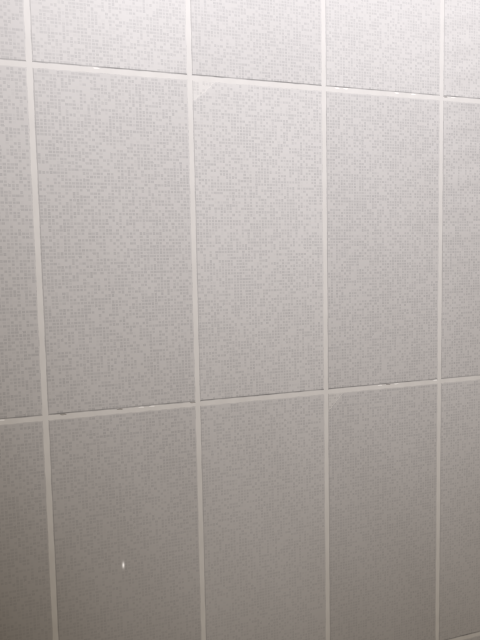
Write a WebGL 2 fragment shader that draws this texture.

```glsl
#version 300 es
precision highp float;
// Pale mosaic-print wall tiles with light grout, seen at a slant under a lamp above.
#define DOTS vec2(46.0, 104.0)
#define GROUT_HALF vec2(0.0170, 0.0078)
#define DOT_HALF 0.35
#define DOT_DEPTH 0.088
#define TILE_VARIATION 0.024
#define SHADOW_DEPTH 0.30
#define SMEAR_SIZE 0.075
#define LIT vec3(0.960, 0.937, 0.938)
#define DIM vec3(0.505, 0.475, 0.445)
#define GROUT_LIFT vec3(0.070, 0.067, 0.058)

uniform vec2 u_resolution;
out vec4 fragColor;

float hash(vec2 p) {
    vec3 q = fract(vec3(p.xyx) * vec3(0.1031, 0.1030, 0.0973));
    q += dot(q, q.yzx + 33.33);
    return fract((q.x + q.y) * q.z);
}

// Layered sines in the range -1 to 1
float waves(vec2 p) {
    return 0.5 * sin(p.x + 1.7 * sin(p.y * 0.8))
         + 0.3 * sin(p.y * 2.3 + p.x * 1.1)
         + 0.2 * sin(p.x * 4.7 - p.y * 3.9);
}

// Canvas position (y down) to tile coordinates; integers fall on the joints
vec2 wallCoords(vec2 s) {
    vec2 c = s - 0.5;
    float x = (s.x - 0.0686 * c.y) / (1.0 - 0.0865 * c.y);
    float y = (s.y - 0.0950 * c.x) / (1.0 - 0.2640 * c.x);
    return vec2((x + 2.61) * x - 1.23, (0.164 * y + 1.8885) * y - 0.2444);
}

// Coverage of a band of half-width w around zero, edge softened by aa
float band(float d, float w, float aa) {
    return clamp((w - abs(d)) / aa + 0.5, 0.0, 1.0);
}

// Printed squares of varied strength, some joined into short dashes
float mosaic(vec2 p) {
    vec2 g = p * DOTS;
    vec2 aa = fwidth(g) * 1.25;
    vec2 cell = floor(g);
    vec2 f = fract(g) - 0.5;
    float pick = hash(cell + 211.0);
    float join = hash(cell + 517.0);
    vec2 halfSize = vec2(join > 0.66 ? 0.5 : DOT_HALF, join < 0.18 ? 0.5 : DOT_HALF);
    float density = 0.28 + 0.12 * waves(cell * vec2(0.21, 0.16));
    float strength = smoothstep(density - 0.10, density + 0.25, pick);
    strength *= 0.65 + 0.35 * hash(cell + 83.0);
    return strength * band(f.x, halfSize.x, aa.x) * band(f.y, halfSize.y, aa.y);
}

void main() {
    vec2 s = gl_FragCoord.xy / u_resolution;
    s.y = 1.0 - s.y;
    vec2 p = wallCoords(s);
    vec2 aa = fwidth(p);
    vec2 id = floor(p);
    vec2 joint = fract(p + 0.5) - 0.5;

    // Lamp light fades downward and toward the left
    float light = 1.03 - 1.02 * s.y - 0.48 * (s.x - 0.64) * (s.x - 0.64);
    light += 0.022 * waves(s * vec2(7.0, 5.0));
    vec3 base = mix(DIM, LIT, light);

    // Tile face with print that washes out low down, tone shifts and faint ripples
    float printed = 1.0 - 0.35 * smoothstep(0.55, 1.0, s.y) - 0.25 * smoothstep(0.25, 0.0, s.y);
    vec3 color = base * (1.0 - DOT_DEPTH * printed * mosaic(p) * vec3(1.03, 1.0, 0.96));
    color += TILE_VARIATION * (hash(id + 40.0) - 0.5);
    float ripple = sin(s.y * 150.0 + s.x * 25.0 + waves(s * 9.0));
    color += 0.010 * ripple * smoothstep(0.82, 1.0, s.x) * smoothstep(0.65, 0.2, s.y);

    // Dried grout smeared over some tile corners
    vec2 corner = fract(p) * vec2(0.42, 1.0);
    float rim = corner.x + corner.y + 0.010 * waves(p * 30.0) - SMEAR_SIZE;
    float smeared = 1.0 - step(0.5, mod(id.x - id.y, 3.0));
    float smear = 0.45 * smoothstep(0.006, -0.006, rim) + 0.45 * band(rim, 0.002, 0.005);
    color += GROUT_LIFT * smeared * smear;

    // Uneven thin shadows at the joint edges
    float worn = 0.65 + 0.35 * waves(p.xx * vec2(5.0, 9.0) + id.y * 3.0);
    float under = band(joint.y + GROUT_HALF.y + 0.002, 0.0022, aa.y) * worn;
    float beside = band(joint.x - GROUT_HALF.x - 0.003, 0.004, aa.x);
    color *= 1.0 - SHADOW_DEPTH * max(under, 0.30 * beside);

    // Grout lines with slightly wandering edges
    float wobbleX = 0.0020 * waves(vec2(p.y * 31.0, p.y * 17.0 + 2.0));
    float wobbleY = 0.0010 * waves(vec2(p.x * 23.0, p.x * 13.0 + 5.0));
    float upright = band(joint.x, GROUT_HALF.x + wobbleX, aa.x * 1.3);
    float level = band(joint.y, GROUT_HALF.y + wobbleY, aa.y * 1.3);
    float grout = max(upright, level);
    vec3 groutColor = base + GROUT_LIFT * (1.0 - 0.4 * light) + 0.008 * waves(p * 37.0);
    color = mix(color, groutColor, grout);

    // Small dark chips and pale flecks scattered along the level joints
    vec2 lane = vec2(p.x * 14.0, floor(p.y + 0.5));
    float pick = hash(floor(lane) + 71.0);
    vec2 spot = vec2((fract(lane.x) - 0.5) / 0.30, (joint.y + 0.006) / 0.003);
    float chip = smoothstep(1.2, 0.6, length(spot));
    color += chip * (0.08 * step(0.88, pick) - 0.14 * step(pick, 0.06));

    // Lamp glint on a lower tile
    vec2 glint = (s - vec2(0.257, 0.883)) / vec2(0.0025, 0.0045);
    color += 0.40 * exp(-dot(glint, glint));

    fragColor = vec4(clamp(color, 0.0, 1.0), 1.0);
}
```
